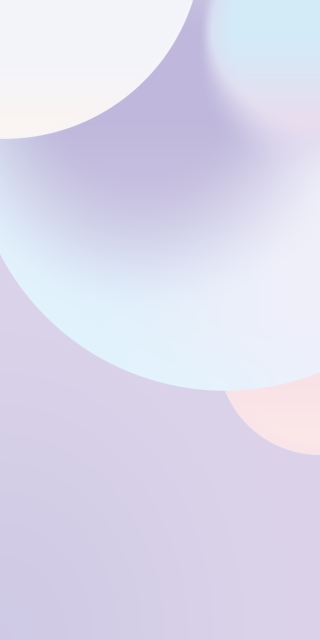
This background is drawn by a Shadertoy shader. Its source:

```glsl
// Pastel backdrop of overlapping soft discs on a lavender ground.
// Each disc is a circle distance with its own gradient, layered back to front;
// the canvas is 1 unit wide and 2 units high, with the origin at lower left.

// Discs: centre x, centre y, radius
#define PEARL_DISC vec3(0.013, 2.185, 0.619)
#define LARGE_DISC vec3(0.703, 1.571, 0.792)
#define BLUSH_DISC vec3(1.000, 0.898, 0.320)
#define HAZE_DISC  vec3(1.016, 1.896, 0.370)
// Violet shade inside the large disc
#define SHADE_DISC vec3(0.443, 1.700, 0.470)
#define SHADE_SOFTNESS 0.50
// Blur of the hazy disc on its upper and lower side
#define HAZE_BLUR_TOP 0.022
#define HAZE_BLUR_LOW 0.085

float discDistance(vec2 p, vec3 disc) {
    return length(p - disc.xy) - disc.z;
}

float cover(float dist, float blur) {
    return 1.0 - smoothstep(-blur, blur, dist);
}

vec3 groundColor(vec2 p) {
    vec3 lilac = vec3(0.857, 0.825, 0.912);
    vec3 periwinkle = vec3(0.812, 0.790, 0.898);
    return mix(periwinkle, lilac, smoothstep(0.0, 0.95, length(p * vec2(1.0, 0.8))));
}

vec3 blushColor(vec2 p, float dist) {
    vec3 color = mix(vec3(0.985, 0.905, 0.910), vec3(0.975, 0.885, 0.905),
                     smoothstep(0.58, 0.85, p.y));
    return mix(color, vec3(0.965, 0.890, 0.920), 0.6 * smoothstep(-0.05, 0.0, dist));
}

vec3 largeColor(vec2 p, float dist) {
    // Icy on the left, pearly on the right, with a cool rim
    vec3 ice = vec3(0.880, 0.942, 0.985);
    vec3 pearl = vec3(0.937, 0.937, 0.978);
    vec3 color = mix(ice, pearl, smoothstep(0.25, 1.0, p.x));
    float rim = smoothstep(-0.22, 0.0, dist) * (1.0 - 0.7 * smoothstep(0.6, 1.0, p.x));
    color = mix(color, vec3(0.890, 0.955, 0.992), 0.6 * rim);

    // Violet shade spreading from the upper middle
    float reach = length(p - SHADE_DISC.xy) / SHADE_DISC.z;
    float shade = cover(reach - 1.0, SHADE_SOFTNESS);
    vec3 violet = mix(vec3(0.780, 0.750, 0.875), vec3(0.748, 0.722, 0.862),
                      smoothstep(1.35, 1.65, p.y));
    return mix(color, violet, shade);
}

vec3 hazeColor(vec2 p, float dist) {
    vec3 sky = vec3(0.825, 0.920, 0.970);
    vec3 mauve = vec3(0.910, 0.865, 0.935);
    vec3 color = mix(mauve, sky, smoothstep(1.58, 1.93, p.y));
    return mix(color, vec3(0.870, 0.850, 0.935), 0.6 * smoothstep(-0.09, 0.0, dist));
}

vec3 pearlColor(vec2 p, float dist) {
    vec3 cool = vec3(0.950, 0.957, 0.982);
    vec3 cream = vec3(0.982, 0.955, 0.948);
    float warmth = smoothstep(1.86, 1.58, p.y);
    vec3 color = mix(cool, cream, warmth);
    return mix(color, vec3(0.965, 0.955, 0.980), 0.5 * smoothstep(-0.03, 0.0, dist));
}

void mainImage(out vec4 fragColor, in vec2 fragCoord) {
    vec2 p = fragCoord / iResolution.xy * vec2(1.0, 2.0);
    float edge = 1.5 / iResolution.y;

    vec3 color = groundColor(p);

    float blush = discDistance(p, BLUSH_DISC);
    color = mix(color, blushColor(p, blush), cover(blush, edge));

    float large = discDistance(p, LARGE_DISC);
    color = mix(color, largeColor(p, large), cover(large, edge));

    // The haze melts away more towards its lower side
    float haze = discDistance(p, HAZE_DISC);
    float blur = mix(HAZE_BLUR_LOW, HAZE_BLUR_TOP, smoothstep(1.55, 1.90, p.y));
    color = mix(color, hazeColor(p, haze), cover(haze, blur));

    float pearl = discDistance(p, PEARL_DISC);
    color = mix(color, pearlColor(p, pearl), cover(pearl, edge));

    fragColor = vec4(color, 1.0);
}
```
